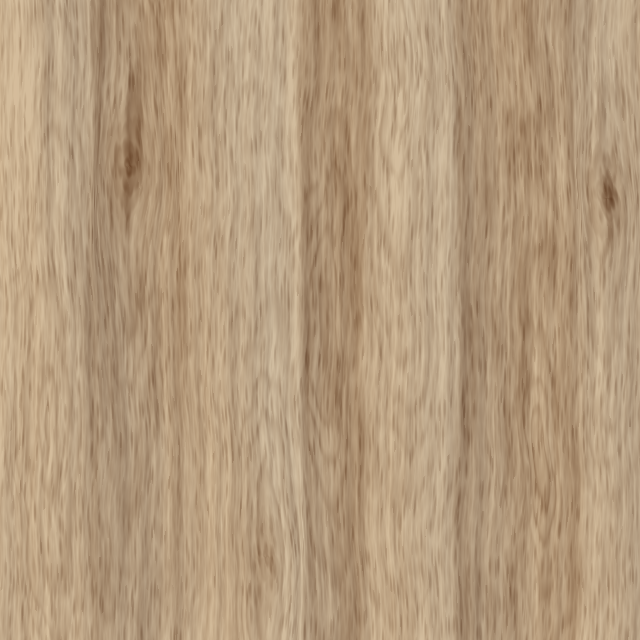
Write a WebGL 2 fragment shader that draws this texture.

```glsl
#version 300 es
precision highp float;

uniform vec2 u_resolution;
out vec4 fragColor;

const vec3 DARK_WOOD = vec3(0.54, 0.42, 0.31);
const vec3 LIGHT_WOOD = vec3(0.78, 0.69, 0.57);
const vec3 WARM_SHIFT = vec3(0.016, 0.0, -0.016);
const int BOARDS = 7;
const float BASE_TONE = 0.93;
const float DARK_BOARD = 0.20;
const float EDGE_SOFTNESS = 0.009;
const float RING_SPACING = 0.014;
const float RING_STRETCH = 0.14;
const float RING_CONTRAST = 0.27;
const float FIBRE_CONTRAST = 0.40;
const float STREAK_CONTRAST = 0.34;
const float PORE_CONTRAST = 0.30;
const vec2 KNOT_SIZE = vec2(0.014, 0.032);
const float TAU = 6.2832;

vec2 hash2(vec2 p) {
    vec2 k = vec2(dot(p, vec2(127.1, 311.7)), dot(p, vec2(269.5, 183.3)));
    return fract(sin(k) * 43758.5);
}

// Cellular noise: distance to the nearest point, and that cell's random value
vec2 cells(vec2 p) {
    vec2 base = floor(p);
    vec2 nearest = vec2(9.0, 0.0);
    for (int y = -1; y <= 1; y++) {
        for (int x = -1; x <= 1; x++) {
            vec2 cell = base + vec2(x, y);
            vec2 jitter = hash2(cell);
            float d = length(cell + jitter - p);
            if (d < nearest.x) nearest = vec2(d, fract(jitter.x * 7.0 + jitter.y * 13.0));
        }
    }
    return nearest;
}

// Left edge of a board, unevenly spaced
float boardEdge(float i) {
    return (i + 0.1 + 0.2 * cos(2.1 * (i - 3.0))) / float(BOARDS);
}

// Slow sideways drift of the grain
float drift(float y, float seed) {
    return 0.005 * sin(5.0 * y + seed * 2.3) + 0.0025 * sin(13.0 * y + seed * 4.1)
         + 0.0012 * sin(31.0 * y + seed);
}

void main() {
    vec2 p = gl_FragCoord.xy / u_resolution;

    // Boards alternate between light and dark
    float board = 0.0, darkness = 0.0, edgeDistance = 1.0;
    for (int i = 1; i < BOARDS; i++) {
        float id = float(i);
        float offset = p.x - boardEdge(id) - drift(p.y, id);
        board += step(0.0, offset);
        darkness = mix(darkness, float(i % 2), smoothstep(-EDGE_SOFTNESS, EDGE_SOFTNESS, offset));
        edgeDistance = min(edgeDistance, abs(offset));
    }
    float inside = smoothstep(0.0, 0.015, edgeDistance);

    // Heart of the board, which carries a knot in some of them
    float left = boardEdge(board), right = boardEdge(board + 1.0);
    vec2 heart = vec2(mix(left, right, 0.5 + 0.2 * sin(2.0 * board - 2.5)),
                      fract(0.35 + 0.39 * board));
    vec2 d = p - heart;
    float knot = max(0.0, cos(TAU * (board - 1.3) / 5.0));
    float knotDistance = length(d / KNOT_SIZE);

    // Fibres drift slowly and part around the knot
    vec2 grain = p;
    grain.x += drift(p.y, 1.0 + p.x * 3.0);
    grain.x -= d.x * 0.7 * knot * inside * exp(-0.08 * knotDistance * knotDistance);
    float fibre = cells(grain * vec2(170.0, 7.0)).x - 0.45;
    float fineFibre = cells(grain * vec2(250.0, 32.0) + 17.0).x - 0.45;
    float streak = cells(grain * vec2(62.0, 1.1) + 5.0).x - 0.45;
    float blotch = cells(grain * vec2(34.0, 4.5) + 31.0).x;
    vec2 pore = cells(grain * vec2(190.0, 24.0) + 53.0);

    // Growth rings: long ovals around the heart, crinkled by the fibres
    vec2 bent = d;
    bent.x += 1.3 * drift(p.y, board + 5.0);
    bent.x += 0.002 * sin(47.0 * p.y + 60.0 * p.x + board);
    float radius = length(bent * vec2(1.0, RING_STRETCH));
    radius += 0.004 * sin(9.0 * p.y + 40.0 * p.x) + 0.009 * (blotch - 0.45);
    radius += 0.012 * knot * exp(-0.4 * knotDistance);
    float phase = TAU * radius / RING_SPACING + 1.6 * sin(110.0 * radius + board);
    phase += 1.5 * fibre + 0.8 * fineFibre;
    float ring = pow(0.5 + 0.5 * sin(phase), 3.0);
    float ringShow = inside * (0.35 + 0.65 * exp(-radius * radius / 0.003));

    // Broad bands of colour along the boards
    float band = sin(31.0 * grain.x + 1.2 * p.y) + 0.8 * sin(74.0 * grain.x - 2.1 * p.y + 2.0)
               + 0.5 * sin(139.0 * grain.x + 3.0 * p.y + 4.0);

    float tone = BASE_TONE - DARK_BOARD * darkness + 0.055 * band;
    tone -= RING_CONTRAST * ring * ringShow;
    tone += FIBRE_CONTRAST * (fibre + 0.6 * fineFibre) + STREAK_CONTRAST * streak;
    tone -= PORE_CONTRAST * smoothstep(0.55, 0.1, pore.x) * smoothstep(0.45, 0.8, pore.y);
    tone -= 0.22 * darkness * smoothstep(0.5, 0.1, blotch);
    tone -= 0.28 * darkness * exp(-edgeDistance / 0.011);

    // Knots: brown halo, concentric rings and a rough dark core
    float rough = knotDistance * (1.0 + 0.5 * fibre) + 0.7 * fineFibre;
    float halo = exp(-0.16 * knotDistance * knotDistance);
    float core = exp(-1.6 * rough * rough);
    float knotRing = 0.5 + 0.5 * sin(7.0 * rough + 2.0 * sin(2.0 * atan(d.y, d.x)));
    tone -= knot * inside * (halo * (0.22 + 0.22 * knotRing) + 0.5 * core);

    vec3 color = mix(DARK_WOOD, LIGHT_WOOD, clamp(tone, -0.7, 1.18));
    color += WARM_SHIFT * (0.5 * sin(23.0 * grain.x + 2.0 * p.y) + 0.7 * streak + 0.5 * knot * halo);
    fragColor = vec4(color, 1.0);
}
```
